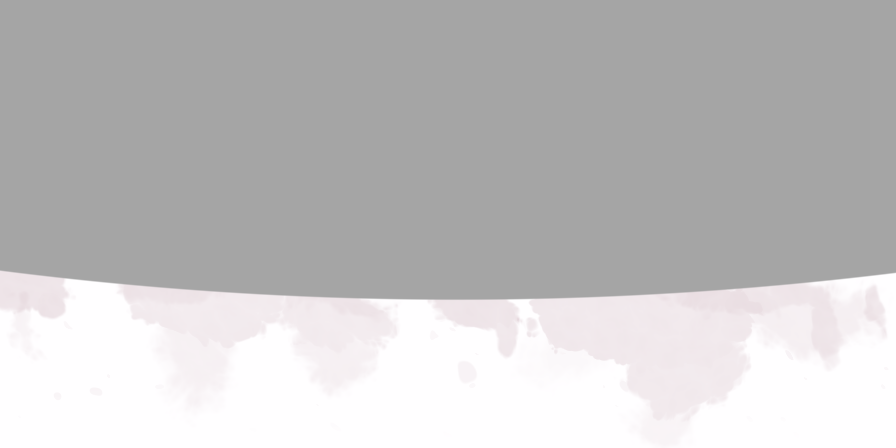
Write a WebGL 1 fragment shader that draws this background.

```glsl
precision highp float;
// Pale mauve watercolour washes hanging below a broad grey curved panel.
uniform vec2 u_resolution;

const vec3 PAPER = vec3(1.0, 0.995, 1.0);
const vec3 PIGMENT = vec3(0.895, 0.838, 0.858);
const vec3 PANEL = vec3(0.647);

vec2 hash2(vec2 p) {
  vec2 k = vec2(dot(p, vec2(127.1, 311.7)), dot(p, vec2(269.5, 183.3)));
  return fract(sin(k) * 43758.5);
}

// Cellular noise: distance to the nearest scattered point
float cellular(vec2 p) {
  vec2 cell = floor(p), f = fract(p);
  float nearest = 1.5;
  for (int j = -1; j <= 1; j++) {
    for (int i = -1; i <= 1; i++) {
      vec2 o = vec2(float(i), float(j));
      nearest = min(nearest, length(o + hash2(cell + o) - f));
    }
  }
  return nearest;
}

// Layered sines: slow wandering offset
vec2 wander(vec2 p) {
  vec2 sum = vec2(0.0);
  float freq = 19.0, amp = 0.011;
  for (int i = 0; i < 4; i++) {
    sum += amp * sin(freq * p.yx + vec2(1.3, 4.1) * float(i + 1));
    p = mat2(0.8, -0.6, 0.6, 0.8) * p + sum;
    freq *= 1.9;
    amp *= 0.58;
  }
  return sum;
}

// Elliptical stain with a displaced outline
float stain(vec2 p, vec2 center, vec2 radius, float rough, float soft) {
  float d = (length((p - center) / radius) - 1.0) * min(radius.x, radius.y);
  return 1.0 - smoothstep(-soft, soft, d + rough);
}

// Sparse paint flecks, at most one in each grid cell
float flecks(vec2 p, float scale, float density) {
  vec2 g = p * scale, cell = floor(g);
  vec2 rnd = hash2(cell + 7.0);
  vec2 offset = fract(g) - 0.3 - 0.4 * rnd;
  offset.x += 0.5 * offset.y;
  float size = 0.08 + 0.16 * rnd.y;
  float dot1 = 1.0 - smoothstep(size * 0.7, size, length(offset));
  return dot1 * step(rnd.x, density);
}

// Broad translucent washes and their soft tails
float paleLayer(vec2 p, float rough) {
  float a = 0.47 * stain(p, vec2(0.46, 0.33), vec2(0.175, 0.085), rough, 0.008);
  a = max(a, 0.32 * stain(p, vec2(0.43, 0.20), vec2(0.07, 0.105), rough, 0.03));
  a = max(a, 0.46 * stain(p, vec2(0.75, 0.30), vec2(0.12, 0.085), rough, 0.012));
  a = max(a, 0.34 * stain(p, vec2(0.74, 0.21), vec2(0.075, 0.08), rough, 0.02));
  a = max(a, 0.52 * stain(p, vec2(1.44, 0.30), vec2(0.25, 0.12), rough, 0.005));
  a = max(a, 0.49 * stain(p, vec2(1.52, 0.18), vec2(0.13, 0.10), rough, 0.01));
  a = max(a, 0.24 * stain(p, vec2(1.48, 0.065), vec2(0.065, 0.06), rough, 0.025));
  a = max(a, 0.36 * stain(p, vec2(1.80, 0.30), vec2(0.16, 0.08), rough, 0.02));
  a = max(a, 0.14 * stain(p, vec2(1.26, 0.21), vec2(0.08, 0.05), rough, 0.03));
  return max(a, 0.25 * stain(p, vec2(0.055, 0.25), vec2(0.02, 0.055), rough, 0.01));
}

// Denser pools near the panel and narrow drips
float denseLayer(vec2 p, float rough) {
  float a = 0.62 * stain(p, vec2(0.06, 0.36), vec2(0.105, 0.065), rough, 0.006);
  a = max(a, 0.65 * stain(p, vec2(0.125, 0.318), vec2(0.036), rough * 0.4, 0.005));
  a = max(a, 0.25 * stain(p, vec2(0.39, 0.355), vec2(0.11, 0.045), rough, 0.008));
  a = max(a, 0.25 * stain(p, vec2(0.77, 0.335), vec2(0.10, 0.035), rough, 0.01));
  a = max(a, 0.62 * stain(p, vec2(1.07, 0.32), vec2(0.09, 0.058), rough, 0.006));
  a = max(a, 0.55 * stain(p, vec2(1.12, 0.265), vec2(0.028, 0.045), rough * 0.5, 0.005));
  a = max(a, 0.32 * stain(p, vec2(1.69, 0.345), vec2(0.175, 0.045), rough, 0.007));
  a = max(a, 0.32 * stain(p, vec2(1.845, 0.27), vec2(0.032, 0.065), rough * 0.5, 0.005));
  return max(a, 0.42 * stain(p, vec2(1.963, 0.31), vec2(0.013, 0.045), rough * 0.4, 0.005));
}

void main() {
  vec2 p = gl_FragCoord.xy / u_resolution.y;
  float pixel = 1.0 / u_resolution.y;

  // Ragged edges from wandering offsets and two cell sizes
  vec2 q = p + wander(p);
  float coarse = cellular(q * 19.0) - 0.45;
  float fine = cellular(q * 52.0) - 0.45;
  float rough = 0.032 * coarse + 0.016 * fine;

  // Overlapping paint layers with gentle mottling
  float pale = paleLayer(q, rough);
  float dense = denseLayer(q, rough * 0.6);
  float paint = pale + dense * (1.0 - 0.6 * pale);
  paint *= 1.0 - 0.14 * coarse - 0.07 * fine;

  // Flecks fade toward the foot of the page
  float spray = flecks(q, 11.0, 0.12) + 0.6 * flecks(q, 27.0, 0.07);
  paint = max(paint, 0.26 * spray * smoothstep(0.0, 0.16, p.y));
  vec3 color = mix(PAPER, PIGMENT, clamp(paint, 0.0, 1.0));

  // Grey panel with a shallow bowed lower edge
  float bow = (p.x - 1.02) / 1.02;
  float panelEdge = 0.331 + 0.065 * bow * bow;
  color = mix(color, PANEL, smoothstep(-pixel, pixel, p.y - panelEdge));
  gl_FragColor = vec4(color, 1.0);
}
```
